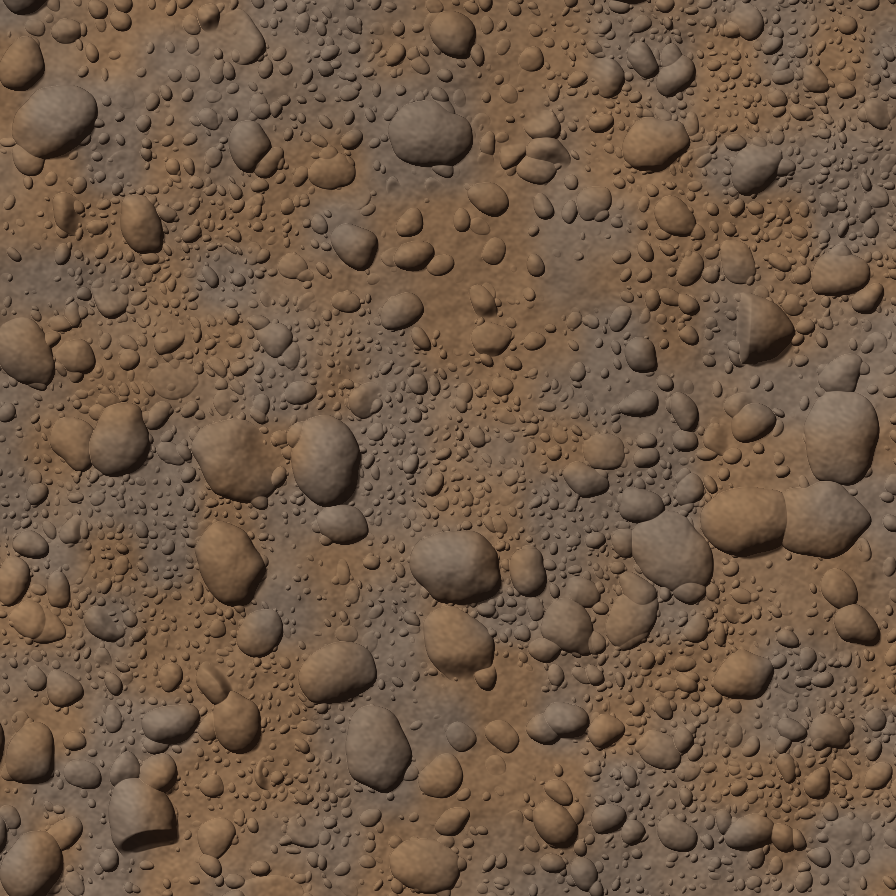
This texture is drawn by a Shadertoy shader. Its source:

```glsl
const vec3 CREVICE = vec3(0.115, 0.078, 0.055);
const vec3 GROUND  = vec3(0.480, 0.392, 0.312);
const vec3 SUNLIT  = vec3(0.575, 0.480, 0.385);
const vec3 OCHRE   = vec3(1.05, 0.99, 0.91);
const vec3 GREYISH = vec3(0.96, 1.00, 1.07);
const vec3 LIGHT   = vec3(-0.42, 0.58, 0.75);

const int   STONE_LAYERS  = 4;
const float STONE_CELLS   = 9.0;    // cells across the canvas, largest stones
const float LAYER_RATIO   = 2.1;
const float STONE_DENSITY = 0.85;
const float SOIL_SCALE    = 7.0;
const float SOIL_RELIEF   = 0.014;
const float EDGE_WARP     = 0.009;
const float NORMAL_STEP   = 0.0012;
const float SHADOW_STEP   = 0.0032;
const float SHADOW_SOFT   = 0.0045;
const float GRAIN_SCALE   = 190.0;
const float GRAIN_AMOUNT  = 0.13;

float hash(vec2 p) {
    return fract(sin(dot(p, vec2(127.1, 311.7))) * 43758.5453);
}

vec4 hash4(vec2 p) {
    vec4 a = p.x * vec4(127.1, 269.5, 419.2, 97.3);
    vec4 b = p.y * vec4(311.7, 183.3, 371.9, 157.1);
    return fract(sin(a + b) * 43758.5453);
}

float noise(vec2 p) {
    vec2 i = floor(p), f = fract(p);
    f = f * f * (3.0 - 2.0 * f);
    return mix(mix(hash(i), hash(i + vec2(1, 0)), f.x),
               mix(hash(i + vec2(0, 1)), hash(i + vec2(1, 1)), f.x), f.y);
}

mat2 rotation(float angle) {
    float c = cos(angle), s = sin(angle);
    return mat2(c, s, -s, c);
}

// Rough earth between the stones
float soil(vec2 p) {
    mat2 turn = rotation(0.65);
    float height = 0.0, amplitude = SOIL_RELIEF;
    p *= SOIL_SCALE;
    for (int i = 0; i < 6; i++) {
        height += amplitude * noise(p);
        p = turn * p * 2.03 + 17.3;
        amplitude *= 0.5;
    }
    return height;
}

// One layer of scattered, half-buried oval stones, in cell units
float stones(vec2 p, float cluster, float seed) {
    vec2 cell = floor(p);
    float height = 0.0;
    for (int y = -1; y <= 1; y++)
    for (int x = -1; x <= 1; x++) {
        vec2 id = cell + vec2(x, y);
        vec4 rnd = hash4(id + seed);
        float radius = mix(0.20, 0.44, rnd.z * rnd.z);
        vec2 d = rotation(rnd.w * 40.0) * (p - id - 0.2 - 0.6 * rnd.xy);
        d *= vec2(0.85, 1.12) / radius;
        float dome = pow(max(1.0 - dot(d, d), 0.0), 0.62);
        float present = smoothstep(-0.08, 0.08, cluster - rnd.w);
        float exposure = mix(0.40, 0.85, fract(rnd.w * 13.0 + rnd.x));
        height = max(height, dome * radius * exposure * present);
    }
    return height;
}

float terrain(vec2 p) {
    vec2 warp = vec2(noise(p * 38.0), noise(p * 38.0 + 91.7)) - 0.5;
    vec2 q = p + EDGE_WARP * warp;
    float height = 0.0, cells = STONE_CELLS;
    for (int i = 0; i < STONE_LAYERS; i++) {
        float seed = 31.0 * float(i) + 5.0;
        float cluster = STONE_DENSITY * smoothstep(0.1, 0.8, noise(p * 5.5 + seed));
        height = max(height, stones(q * cells + seed, cluster, seed) / cells);
        cells *= LAYER_RATIO;
    }
    return height + soil(p);
}

void mainImage(out vec4 fragColor, in vec2 fragCoord) {
    vec2 p = fragCoord / iResolution.y;
    vec3 light = normalize(LIGHT);

    // Surface slope and direct light, relative to flat ground
    float height = terrain(p);
    vec2 slope = vec2(terrain(p + vec2(NORMAL_STEP, 0.0)),
                      terrain(p + vec2(0.0, NORMAL_STEP))) - height;
    vec3 normal = normalize(vec3(-slope / NORMAL_STEP, 1.0));
    float lit = max(dot(normal, light), 0.0) / light.z;

    // Short cast shadows
    vec2 toLight = normalize(light.xy);
    float rise = light.z / length(light.xy);
    float blocked = 0.0;
    for (int i = 1; i <= 5; i++) {
        float t = SHADOW_STEP * float(i);
        blocked = max(blocked, terrain(p + toLight * t) - height - t * rise);
    }
    lit *= 1.0 - 0.85 * smoothstep(0.0, SHADOW_SOFT, blocked);

    // Earth colour from shade to sun
    vec3 color = mix(CREVICE, GROUND, pow(min(lit, 1.0), 0.8));
    color = mix(color, SUNLIT, clamp((lit - 1.0) / 0.4, 0.0, 1.0));

    // Tint patches and fine slanted grain
    color *= mix(GREYISH, OCHRE, smoothstep(0.2, 0.8, noise(p * 16.0 + 43.0)));
    color *= 0.95 + 0.10 * noise(p * 6.0 + 71.0);
    vec2 grain = rotation(0.5) * p * GRAIN_SCALE * vec2(1.0, 1.5);
    color *= 1.0 + GRAIN_AMOUNT * (noise(grain) - 0.5);
    fragColor = vec4(color, 1.0);
}
```
